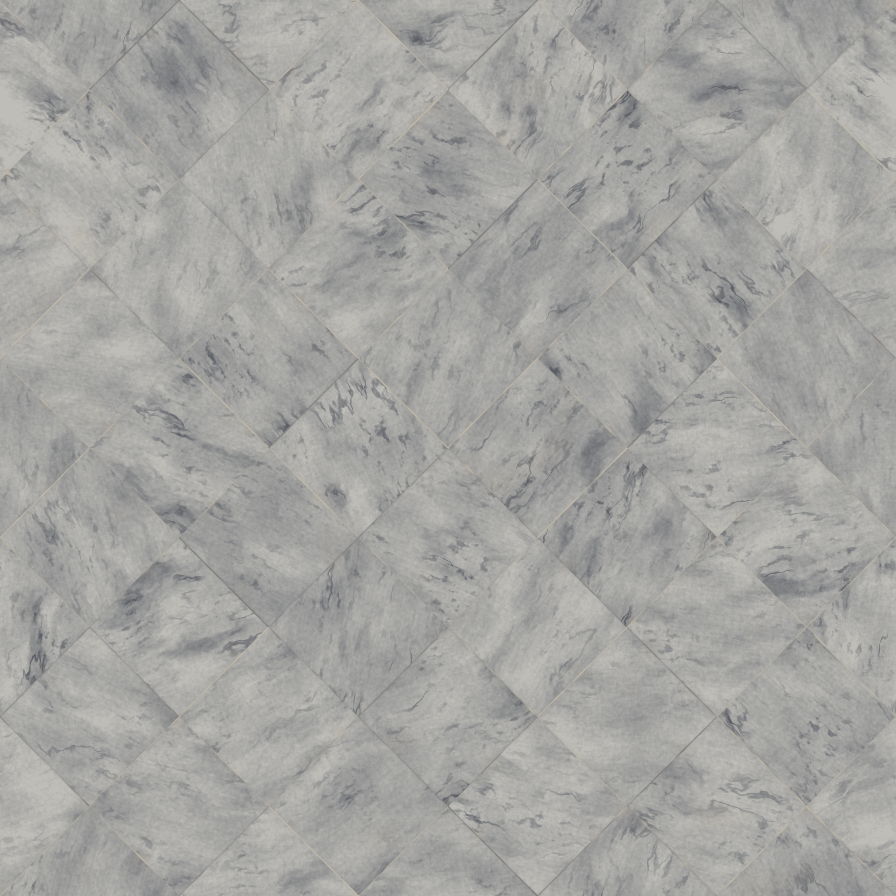
This texture is drawn by a WebGL 1 fragment shader. Its source:

```glsl
precision highp float;
// Honed grey marble tiles laid on the diagonal, with thin cream and grey joints.

uniform vec2 u_resolution;

#define REPEATS 5.0              // diamonds across and down
#define JOINT_HALF 0.0048        // half joint width, in diamond diagonals
#define VEIN_DEPTH 0.60
#define SMOKE_DEPTH 0.52
#define SPECK_DEPTH 0.55
#define CLOUD_DEPTH 0.40
#define GRAIN 0.17
#define SLATE vec3(0.395, 0.405, 0.428)
#define PALE vec3(0.722, 0.718, 0.700)
#define RUST vec3(0.68, 0.63, 0.55)
#define CREAM vec3(0.75, 0.72, 0.66)
#define SHADE vec3(0.50, 0.50, 0.50)

vec2 hash2(vec2 p) {
  p = vec2(dot(p, vec2(127.1, 311.7)), dot(p, vec2(269.5, 183.3)));
  return fract(sin(p) * 43758.5);
}

// Gradient noise, roughly -0.7 to 0.7
float noise(vec2 p) {
  vec2 i = floor(p), f = p - i;
  vec2 u = f * f * f * (f * (f * 6.0 - 15.0) + 10.0);
  vec2 e = vec2(1.0, 0.0);
  float a = dot(hash2(i) * 2.0 - 1.0, f);
  float b = dot(hash2(i + e.xy) * 2.0 - 1.0, f - e.xy);
  float c = dot(hash2(i + e.yx) * 2.0 - 1.0, f - e.yx);
  float d = dot(hash2(i + e.xx) * 2.0 - 1.0, f - e.xx);
  return mix(mix(a, b, u.x), mix(c, d, u.x), u.y);
}

float fbm(vec2 p) {
  float sum = 0.0, amp = 1.0;
  for (int i = 0; i < 5; i++) {
    sum += amp * noise(p);
    p = mat2(1.6, 1.2, -1.2, 1.6) * p + 7.3;
    amp *= 0.56;
  }
  return sum;
}

// Whole-number id of a point on the diagonal grid, wrapping at the canvas edge
vec2 wrapId(vec2 ab) {
  vec2 c = 0.5 * vec2(ab.x + ab.y, ab.x - ab.y);
  return floor(4.0 * mod(c + 0.1, REPEATS));
}

// One slab of stone: q is the position in the tile, id picks its character
vec3 marble(vec2 q, vec2 id) {
  vec2 r = hash2(id), k = hash2(id + 57.0);
  float angle = 3.1416 * r.x;
  float c = cos(angle), s = sin(angle);
  vec2 m = mat2(c, -s, s, c) * q + 40.0 * r;
  vec2 w = m + 0.06 * vec2(fbm(m * 3.0), fbm(m * 3.0 + 17.0));
  w += 0.012 * vec2(noise(m * 24.0), noise(m * 24.0 + 5.0));
  float activity = mix(0.3, 1.1, k.x);

  // Soft clouds, smoky bands and long veins
  float cloud = fbm(w * vec2(2.2, 4.5));
  float smoke = smoothstep(0.0, 0.7, fbm(w * vec2(1.8, 5.0) + 31.0));
  float ridge = abs(fbm(w * vec2(1.5, 5.0) + 53.0));
  float vein = (1.0 - smoothstep(0.0, 0.09, ridge))
             * smoothstep(0.0, 0.35, noise(w * 3.5 + 71.0));

  // Broken flecks gathered in patches
  float fleck = noise(w * vec2(10.0, 22.0)) + 0.6 * noise(w * vec2(24.0, 44.0) + 9.0)
              + 0.3 * noise(m * 70.0 + 3.0);
  float speck = smoothstep(0.08, 0.5, fleck)
              * smoothstep(-0.2, 0.3, noise(m * 3.0 + 11.0));
  float grain = noise(m * 42.0) + 0.8 * noise(m * 85.0 + 6.0);

  float tone = 0.86 + 0.22 * (k.y - 0.5) + CLOUD_DEPTH * cloud + GRAIN * grain;
  tone -= activity * (SMOKE_DEPTH * smoke + VEIN_DEPTH * vein + SPECK_DEPTH * speck);
  vec3 stone = mix(SLATE, PALE, clamp(tone, -0.1, 1.08));
  float stain = smoothstep(0.25, 0.6, noise(m * 2.7 + 83.0));
  return mix(stone, RUST, 0.18 * stain);
}

// Joint segment: d is the distance to it, along runs 0 to 1, id varies its filling
vec3 addJoint(vec3 col, float d, float along, vec2 id, float px) {
  vec2 r = hash2(id + 23.0);
  float wear = noise(vec2(along * 7.0, 50.0 * r.x));
  float line = 1.0 - smoothstep(JOINT_HALF - 0.5 * px, JOINT_HALF + 0.5 * px, d);
  float opacity = clamp(mix(0.1, 0.8, r.y) + 0.9 * wear, 0.08, 0.9);
  vec3 filling = mix(SHADE, CREAM, smoothstep(0.25, 0.6, r.x + 0.4 * wear));
  float seep = exp(-d * 30.0) * smoothstep(0.15, 0.45, wear);
  col = mix(col, RUST, 0.25 * seep);
  col *= 1.0 - 0.03 * exp(-d * 55.0);
  return mix(col, filling, line * opacity);
}

void main() {
  vec2 p = REPEATS * gl_FragCoord.xy / u_resolution.y;
  float px = REPEATS / u_resolution.y;

  // Diagonal grid: tile borders lie on whole numbers of ab
  vec2 ab = vec2(p.x + p.y, p.x - p.y);
  vec2 cell = floor(ab), local = ab - cell;
  vec2 nearest = floor(ab + 0.5);
  vec2 dist = abs(ab - nearest) * 0.7071;

  vec2 q = 0.5 * vec2(local.x + local.y - 1.0, local.x - local.y);
  vec3 col = marble(q, wrapId(cell + 0.5));

  col = addJoint(col, dist.x, local.y, wrapId(vec2(nearest.x, cell.y + 0.5)), px);
  col = addJoint(col, dist.y, local.x, wrapId(vec2(cell.x + 0.5, nearest.y)), px);
  gl_FragColor = vec4(col, 1.0);
}
```
